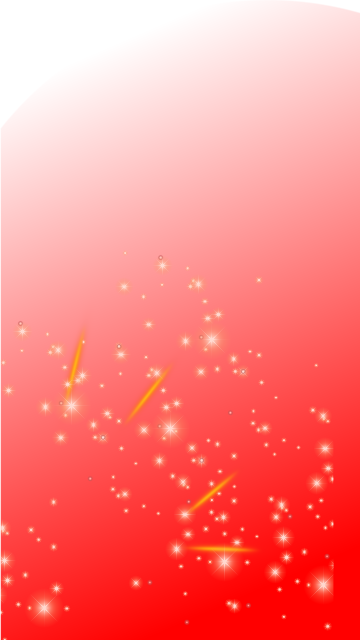
Write a WebGL 2 fragment shader that draws this background.

```glsl
#version 300 es
precision highp float;
// Red gradient disc on white, with repeated drifts of glowing stars and golden streaks.

#define COPIES 4
#define DUST 50
#define DISC vec3(0.417, 0.469, 0.531)
#define DRIFT_START vec2(0.290, 0.560)
#define DRIFT_END vec2(0.575, 0.205)
#define SPREAD vec2(0.21, 0.17)
#define CLIP_X 0.521
#define GOLD vec3(0.97, 0.62, 0.38)
#define LIGHT vec3(1.0, 0.87, 0.84)
#define AMBER vec3(1.0, 0.52, 0.04)
#define YELLOW vec3(1.0, 0.76, 0.08)

uniform vec2 u_resolution;
out vec4 fragColor;

// Shift of each copy of the drift
const vec2 SHIFT[COPIES] = vec2[](
    vec2(0.0), vec2(-0.219, -0.103), vec2(-0.065, -0.139), vec2(-0.501, -0.175));

// Leading stars of a drift: position and radius
const vec3 LEAD[10] = vec3[](
    vec3(0.331, 0.469, 0.031), vec3(0.570, 0.225, 0.031),
    vec3(0.254, 0.585, 0.016), vec3(0.194, 0.552, 0.015),
    vec3(0.495, 0.245, 0.018), vec3(0.508, 0.299, 0.018),
    vec3(0.310, 0.556, 0.016), vec3(0.290, 0.467, 0.016),
    vec3(0.314, 0.419, 0.014), vec3(0.505, 0.350, 0.014));

// Streaks: centre and half-length vector
const vec4 STREAK[4] = vec4[](
    vec4(0.116, 0.423, 0.016, 0.065), vec4(0.232, 0.384, 0.037, 0.047),
    vec4(0.329, 0.228, 0.042, 0.035), vec4(0.345, 0.142, 0.058, -0.002));

vec2 hash2(float n) {
    vec3 q = fract(vec3(n) * vec3(0.1031, 0.1030, 0.0973));
    q += dot(q, q.yzx + 33.33);
    return fract((q.xx + q.yz) * q.zy);
}

// Warm halo, pale core and eight tapering spikes
vec3 addStar(vec3 color, vec2 d, float radius, float pixel) {
    float dist = length(d);
    if (dist > radius) return color;
    float fade = 1.0 - dist / radius;
    vec2 upright = abs(d);
    vec2 diagonal = abs(vec2(d.x + d.y, d.x - d.y)) * 0.707;
    float nearest = min(min(upright.x, upright.y) * 1.4, min(diagonal.x, diagonal.y));
    float spike = fade * (1.0 - smoothstep(0.0, max(radius * 0.06 * fade, pixel * 0.7), nearest));
    float core = exp(-pow(dist / (radius * 0.33), 2.0));
    color = mix(color, GOLD, 0.6 * fade);
    return mix(color, LIGHT, clamp(0.8 * core + 0.4 * spike, 0.0, 0.95));
}

// Small dark ring around a pale point
vec3 addRing(vec3 color, vec2 d, float radius) {
    float dist = length(d) / radius;
    color = mix(color, vec3(0.75, 0.32, 0.32), 0.55 * exp(-pow((dist - 0.7) * 3.5, 2.0)));
    return mix(color, LIGHT, 0.75 * exp(-dist * dist * 6.0));
}

// Amber needle with a yellow heart, tapering at both ends
vec3 addStreak(vec3 color, vec2 d, vec2 halfway) {
    float len = length(halfway);
    vec2 axis = halfway / len;
    float along = dot(d, axis) / len;
    float across = (d.x * axis.y - d.y * axis.x) / 0.0054;
    float taper = 1.0 - smoothstep(0.1, 1.15, abs(along));
    float body = taper * exp(-across * across);
    float heart = taper * exp(-across * across * 4.0);
    float tail = exp(-along * along * 1.6 - across * across * 0.45);
    color = mix(color, vec3(0.93, 0.25, 0.12), 0.3 * tail);
    color = mix(color, AMBER, 0.75 * body);
    return mix(color, YELLOW, 0.75 * heart);
}

// One drift: hashed dust along a diagonal band, then the leading stars
vec3 addDrift(vec3 color, vec2 p, float pixel) {
    for (int i = 0; i < DUST; i++) {
        float n = float(i);
        vec2 h = hash2(n + 7.0);
        vec2 site = mix(DRIFT_START, DRIFT_END, (n + 0.5) / float(DUST)) + (h - 0.5) * SPREAD;
        vec2 d = p - site;
        if (dot(d, d) > 0.0005) continue;
        if (i % 9 == 4) color = addRing(color, d, 0.004);
        else {
            float radius = i % 6 == 0 ? 0.012 : mix(0.004, 0.008, fract(h.x * 17.0));
            color = addStar(color, d, radius, pixel);
        }
    }
    for (int i = 0; i < 10; i++) color = addStar(color, p - LEAD[i].xy, LEAD[i].z, pixel);
    return color;
}

void main() {
    // Units of canvas height
    vec2 p = gl_FragCoord.xy / u_resolution.y;
    float pixel = 1.0 / u_resolution.y;

    // Slanted fade from white to red
    float depth = clamp((0.4 * p.x + 0.92 * (1.0 - p.y) - 0.135) / 0.875, 0.0, 1.0);
    vec3 color = mix(vec3(1.0), vec3(1.0, 0.0, 0.0), depth);

    for (int i = 0; i < 4; i++) color = addStreak(color, p - STREAK[i].xy, STREAK[i].zw);

    // Star drifts stop at a straight right edge
    vec3 starry = color;
    for (int i = 0; i < COPIES; i++) starry = addDrift(starry, p - SHIFT[i], pixel);
    color = mix(starry, color, smoothstep(-pixel, pixel, p.x - CLIP_X));

    // Domed top of the disc and the thin white left margin
    float rim = length(vec2(p.x, max(p.y, DISC.y)) - DISC.xy) - DISC.z;
    float outside = smoothstep(-pixel, pixel, rim);
    float margin = 1.0 - smoothstep(0.0005, 0.0025, p.x);
    color = mix(color, vec3(1.0), max(outside, margin * 0.8));
    fragColor = vec4(color, 1.0);
}
```
